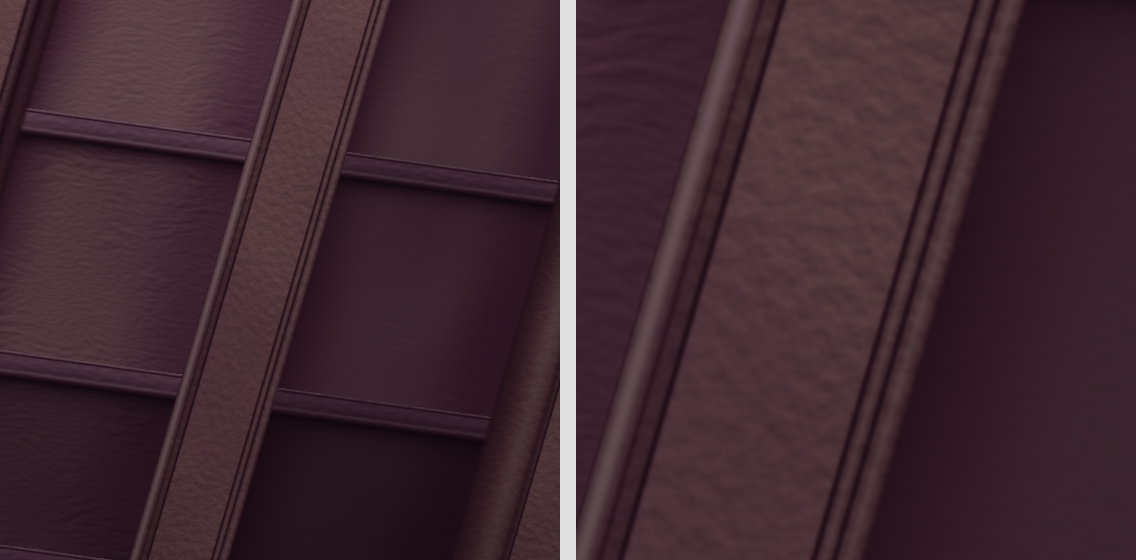
Left: the whole. Right: its middle third, enlarged.
Reproduce this texture procedurally as a WebGL 2 fragment shader.

```glsl
#version 300 es
precision highp float;
// Dark plum wood panelling: slanted beams cross narrow rails, leaving recessed panels.
// Two skewed axes are repeated with floor; moulding profiles are soft ridges and
// grooves, and gradient noise adds grain, pitted varnish and uneven tint.
uniform vec2 u_resolution;
out vec4 fragColor;

const float BEAM_PERIOD = 0.583;
const float BEAM_HALF = 0.089;
const float RAIL_PERIOD = 0.438;
const float RAIL_TOP = 0.186;
const float RAIL_HEIGHT = 0.047;
const vec3 BROWN = vec3(0.355, 0.255, 0.275);
const vec3 PLUM = vec3(0.290, 0.175, 0.230);
const vec3 RAIL = vec3(0.315, 0.215, 0.265);
const vec3 BEAM = vec3(0.325, 0.225, 0.235);
const vec3 SHEEN = vec3(0.430, 0.340, 0.360);
const vec3 SHADE = vec3(0.085, 0.040, 0.060);

vec2 gradientAt(vec2 cell) {
  vec3 h = fract(cell.xyx * vec3(0.1031, 0.1030, 0.0973));
  h += dot(h, h.yzx + 33.33);
  float angle = 6.2832 * fract((h.x + h.y) * h.z);
  return vec2(cos(angle), sin(angle));
}

float noise(vec2 q) {
  vec2 c = floor(q), f = q - c;
  vec2 w = f * f * f * (f * (f * 6.0 - 15.0) + 10.0);
  vec2 e = vec2(0.0, 1.0);
  float low = mix(dot(gradientAt(c), f), dot(gradientAt(c + e.yx), f - e.yx), w.x);
  float high = mix(dot(gradientAt(c + e), f - e), dot(gradientAt(c + e.yy), f - e.yy), w.x);
  return mix(low, high, w.y);
}

// Slope of the noise seen by light from above.
float emboss(vec2 q) {
  return noise(q) - noise(q + vec2(0.12, 0.4));
}

// Soft stripe centred on zero.
float stripe(float d, float width) {
  return exp(-d * d / (width * width));
}

float edge(float d, float blur) {
  return smoothstep(-blur, blur, d);
}

// Recessed field: brown in the middle, plum and darker at the sides.
vec3 panelColor(vec2 q, float across, float column, float light) {
  float cloud = noise(q * 5.0 + 7.0);
  float side = smoothstep(0.3, 1.05, abs(across - 0.43) * 2.0);
  vec3 color = mix(BROWN, PLUM, clamp(0.1 + 0.7 * side + 0.5 * cloud + 0.25 * column, 0.0, 1.0));
  vec2 bend = vec2(0.0, 0.02 * noise(q * 11.0));
  float patches = smoothstep(-0.3, 0.4, noise(q * 9.0 + 4.0));
  float grain = patches * emboss((q + bend) * vec2(26.0, 90.0));
  grain += 0.6 * emboss((q + bend) * vec2(75.0, 150.0));
  color *= light * (1.0 + grain * mix(0.2, 0.06, column)) * (1.0 - 0.12 * side);
  return mix(color, SHADE, mix(0.5, 0.35, column) * exp(-max(across, 0.0) * 14.0));
}

// Rail profile from its top seam (0) to its lower lip (1).
vec3 railColor(vec2 q, float h, float light) {
  vec3 color = RAIL * light * (1.0 + 0.16 * emboss(q * vec2(60.0, 110.0)));
  color *= 1.0 - 0.22 * smoothstep(0.3, 0.7, h);
  float worn = 0.55 + 0.6 * noise(q * vec2(70.0, 20.0));
  color = mix(color, SHEEN * light, worn * stripe(h - 0.03, 0.035) + 0.4 * stripe(h - 0.76, 0.06));
  color = mix(color, SHADE, 0.65 * stripe(h - 0.12, 0.035));
  return mix(color, SHADE, 0.85 * smoothstep(0.8, 0.97, h));
}

// Beam face between a rounded left lip and a twice grooved right lip.
vec3 beamColor(vec2 p, float b, float leftLip, float rightLip, float right, float light) {
  float pits = emboss(p * 75.0) + 0.8 * emboss(p * 160.0);
  vec3 color = BEAM * light * (1.0 + 0.14 * pits + 0.1 * noise(p * 6.0));
  color = mix(color, PLUM * light, 0.3 * smoothstep(0.0, 0.4, noise(p * 4.0 + 3.0)));
  float l = (b + BEAM_HALF) / leftLip;
  float r = (right - b) / rightLip;
  float broad = smoothstep(0.05, 0.1, leftLip);
  color *= mix(1.0, 0.76, 1.0 - edge(l - 1.0, 0.05));
  color = mix(color, SHADE, broad * 0.55 * (1.0 - smoothstep(0.0, 0.5, l)));
  color = mix(color, SHEEN * light, mix(0.8, 0.3, broad) * stripe(l - mix(0.27, 0.62, broad), 0.17));
  color = mix(color, SHADE, 0.75 * stripe(b + BEAM_HALF - leftLip, 0.0022));
  color = mix(color, SHADE, 0.4 * stripe(l - mix(0.62, 0.9, broad), 0.06));
  color *= mix(1.0, 0.86, 1.0 - edge(r - 1.0, 0.05));
  color = mix(color, SHADE, 0.7 * stripe(r - 0.97, 0.07) + 0.7 * stripe(r - 0.57, 0.07));
  color = mix(color, SHEEN * light, 0.25 * stripe(r - 0.77, 0.07) + 0.3 * stripe(r - 0.3, 0.1));
  return mix(color, SHADE, 0.5 * stripe(r, 0.1) + 0.4 * stripe(l, 0.05));
}

// Darker tones lose green and turn to wine.
vec3 wineTone(vec3 color) {
  float depth = smoothstep(0.1, 0.33, color.r);
  return color * vec3(1.02, mix(0.76, 1.02, depth), mix(0.96, 1.03, depth));
}

void main() {
  vec2 p = gl_FragCoord.xy / u_resolution;
  float down = 1.0 - p.y;
  float blur = max(0.0016, 0.75 / u_resolution.y);

  // Slanted beam axis with a slight perspective stretch.
  float u = p.x + 0.291 * down - 0.61;
  u += 0.044 * u * u;
  float beam = floor(u / BEAM_PERIOD + 0.5);
  float b = u - beam * BEAM_PERIOD;
  float column = clamp(floor(u / BEAM_PERIOD) + 1.0, 0.0, 1.0);
  float across = (u - (column - 1.0) * BEAM_PERIOD - BEAM_HALF) / (BEAM_PERIOD - 2.0 * BEAM_HALF);

  // Rail axis; the lowest rail of the left column sits higher.
  float t = down - 0.137 * p.x;
  vec2 q = vec2(p.x + 0.137 * down, t);
  t += 0.09 * (1.0 - column) * smoothstep(0.75, 0.95, t);
  float k = floor((t - RAIL_TOP) / RAIL_PERIOD) + 1.0;
  float below = t - RAIL_TOP - (k - 1.0) * RAIL_PERIOD;
  float dim = mix(1.0, 0.79, column);
  vec3 color = panelColor(q, across, column, dim * (1.0 - 0.1 * k - 0.065 * k * k));
  color = mix(color, SHADE * 0.6, 0.95 * exp(-max(below - RAIL_HEIGHT, 0.0) / 0.016));
  vec3 rail = railColor(q, below / RAIL_HEIGHT, dim * (1.06 - 0.3 * down));
  color = mix(color, rail, 1.0 - edge(below - RAIL_HEIGHT, blur));

  // Outer beams show more of their sides, with softer edges.
  float leftLip = 0.033 + 0.077 * max(beam, 0.0);
  float rightLip = 0.031 + 0.022 * max(-beam, 0.0);
  float right = BEAM_HALF + 0.2 * max(beam, 0.0);
  vec3 wood = beamColor(p, b, leftLip, rightLip, right, 1.1 - 0.28 * down);
  wood = mix(wood, SHADE, 0.6 * max(-beam, 0.0) * smoothstep(0.035, 0.055, b));
  blur += 0.005 * abs(beam);
  color = mix(color, wood, edge(b + BEAM_HALF, blur) * edge(right - b, blur));
  fragColor = vec4(wineTone(color), 1.0);
}
```
